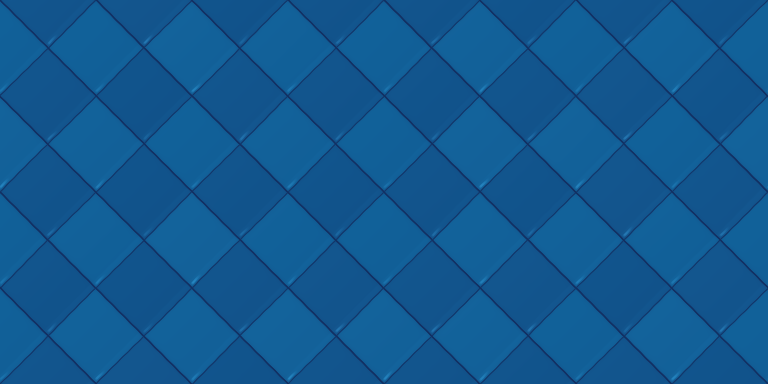
Give the GLSL for this pattern, as a Shadertoy shader.

```glsl
// Blue harlequin of bevelled diamond tiles, eight across and four down
const float TAU = 6.2831853;

float tileHash(vec2 id) {
    return fract(sin(dot(id, vec2(12.9, 78.2))) * 437.5);
}

// Antialiased coverage of a seam at distance d
float seam(float d, float halfWidth, float aa) {
    return 1.0 - smoothstep(halfWidth - 0.5 * aa, halfWidth + 0.5 * aa, d);
}

void mainImage(out vec4 fragColor, in vec2 fragCoord) {
    vec2 uv = fragCoord / iResolution.xy;
    vec2 p = uv * vec2(8.0, 4.0);
    vec2 t = uv * TAU;

    // Diagonal axes, bent slightly by sines that wrap with the canvas
    vec2 diagonal = vec2(p.x + p.y, p.x - p.y);
    diagonal += 0.004 * sin(vec2(13.0 * t.x + 7.0 * t.y, 11.0 * t.x - 9.0 * t.y));
    diagonal += 0.002 * sin(vec2(29.0 * t.x - 17.0 * t.y, 31.0 * t.x + 19.0 * t.y));
    vec2 cell = floor(diagonal);
    vec2 f = diagonal - cell;
    vec2 edge = min(f, 1.0 - f);
    float aa = 1.414 * 4.0 / iResolution.y;

    // Alternating tile colours with faint tone changes
    float isLight = mod(cell.x + cell.y, 2.0);
    vec3 color = mix(vec3(0.07, 0.33, 0.55), vec3(0.07, 0.38, 0.60), isLight);
    vec2 center = 0.5 * vec2(cell.x + cell.y + 1.0, cell.x - cell.y);
    float tone = tileHash(mod(center, vec2(8.0, 4.0))) - 0.5;
    color += 0.008 * tone + 0.012 * (0.5 - f.y) * vec3(0.2, 1.0, 1.0);

    // Raised lower-right rim and soft shade beside the seams
    color += vec3(0.004, 0.012, 0.014) * smoothstep(0.89, 0.92, f.y);
    float shade = 0.45 * exp(-45.0 * edge.x) + 0.25 * exp(-55.0 * edge.y);
    color = mix(color, vec3(0.07, 0.26, 0.47), min(shade, 1.0));

    // Glints on the rim close to the lower corner
    float glint = smoothstep(0.02, 0.07, f.x) * (1.0 - smoothstep(0.08, 0.26, f.x));
    glint *= 1.0 - smoothstep(0.006, 0.012 + aa, abs(f.y - 0.955));
    color += vec3(0.06, 0.12, 0.13) * glint * (0.8 + 0.6 * tone);

    // Seams: falling diagonals are heavier than rising ones
    float falling = seam(edge.x, 0.012, aa);
    float rising = 0.8 * seam(edge.y, 0.009, aa);
    color = mix(color, vec3(0.07, 0.19, 0.39), max(falling, rising));

    fragColor = vec4(color, 1.0);
}
```
